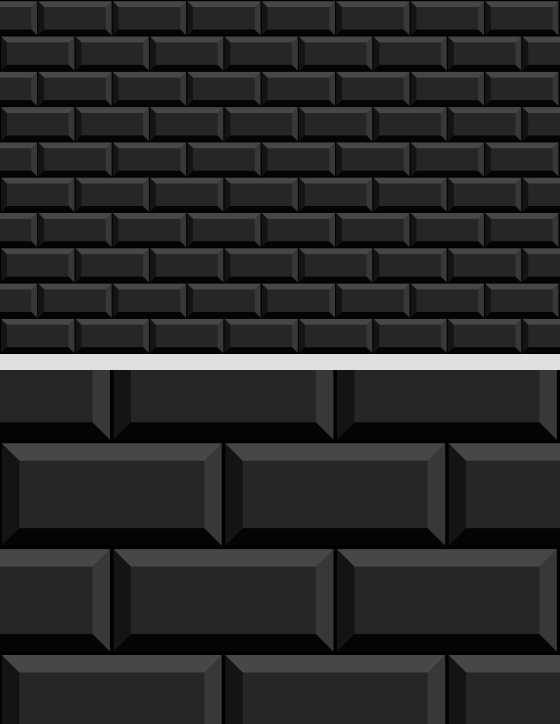
Top, the full canvas; bottom, a detail of the centre.
Write a WebGL 1 fragment shader that draws this pattern.

```glsl
precision highp float;

// Black bevelled wall tiles in a running bond, ten courses high.
// Distances to the tile's edges pick the mitred bevel facet, the flat
// face or the thin joint; one course height is the unit of length.

uniform vec2 u_resolution;

// Antialiased step that rises from 0 to 1 across d = 0.
float cover(float d, float pixel) {
    return clamp(d / pixel + 0.5, 0.0, 1.0);
}

vec3 bevelledTile(vec2 q, vec2 halfSize, float pixel) {
    // Distance inwards from the nearest vertical and horizontal edge
    vec2 inset = halfSize - abs(q);
    float depth = min(inset.x, inset.y);

    // Facets lit from the upper right, joined along diagonal mitres
    float sideShade = q.x < 0.0 ? 0.08 : 0.22;
    float endShade = q.y < 0.0 ? 0.014 : 0.28;
    float shade = mix(sideShade, endShade, cover(inset.x - inset.y, pixel * 1.4));

    // Flat face inside the bevel, black joint outside the tile
    shade = mix(shade, 0.15, cover(depth - 0.165, pixel));
    return vec3(shade * cover(depth, pixel));
}

void main() {
    float pixel = 10.03 / u_resolution.y;
    vec2 p = vec2(gl_FragCoord.x, u_resolution.y - gl_FragCoord.y) * pixel;
    p -= vec2(0.0145, 0.0186);

    // Every other course, starting with the top one, shifts by half a tile
    vec2 pitch = vec2(2.11, 1.0);
    float course = floor(p.y);
    p.x += 0.5 * pitch.x * (1.0 - mod(course, 2.0));

    vec2 q = mod(p, pitch) - 0.5 * pitch;
    q.y = -q.y;
    gl_FragColor = vec4(bevelledTile(q, 0.5 * pitch - 0.0165, pixel), 1.0);
}
```
